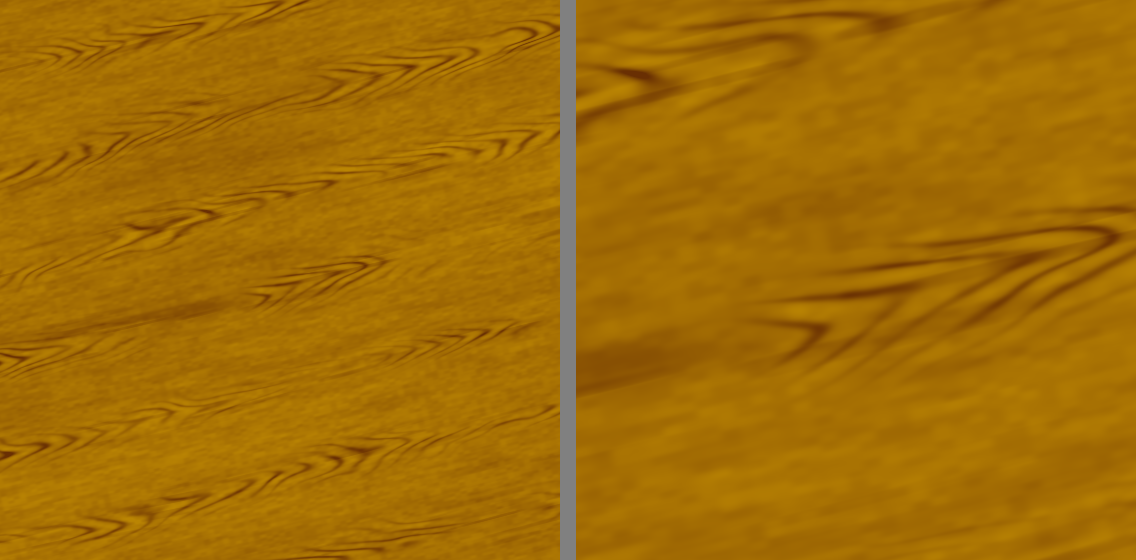
Left, the full canvas; right, a detail of the centre.
Write a WebGL 2 fragment shader that draws this texture.

```glsl
#version 300 es
precision highp float;

uniform vec2 u_resolution;
out vec4 fragColor;

float hash(vec2 p) {
    vec3 q = fract(vec3(p.xyx) * 0.1031);
    q += dot(q, q.yzx + 33.33);
    return fract((q.x + q.y) * q.z);
}

float noise(vec2 p) {
    vec2 cell = floor(p);
    vec2 f = fract(p);
    f = f * f * f * (f * (f * 6.0 - 15.0) + 10.0);
    return mix(mix(hash(cell), hash(cell + vec2(1, 0)), f.x),
               mix(hash(cell + vec2(0, 1)), hash(cell + vec2(1, 1)), f.x), f.y);
}

// Nested pointed rings along the centre of each band; x = dark line, y = band mask
vec2 cathedralGrain(vec2 g) {
    float meander = 0.035 * (noise(vec2(g.x * 2.3, g.y * 3.0 + 5.0)) - 0.5)
                  + 0.016 * (noise(vec2(g.x * 9.0, g.y * 14.0)) - 0.5);
    float bandPos = (g.y + meander) / 0.165 + 0.18;
    float band = floor(bandPos);
    float seed = hash(vec2(band + 20.0, 7.0));
    float v = (fract(bandPos) - 0.5) * 0.165 + (seed - 0.5) * 0.03;
    float width = mix(0.022, 0.032, hash(vec2(band + 40.0, 3.0)));
    float mask = exp(-v * v / (width * width));

    float warp = 2.4 * noise(vec2(g.x * 3.2, g.y * 13.0) + seed * 9.0)
               + 0.9 * noise(vec2(g.x * 15.0, g.y * 50.0));
    float phase = g.x * 15.0 + 62.0 * length(vec2(v, 0.005)) + warp + seed * 10.0;
    float wave = 0.5 + 0.5 * cos(6.2832 * phase);
    float presence = smoothstep(0.2, 0.6, noise(vec2(g.x * 4.5, g.y * 17.0) + 31.0));
    float detail = 0.3 + 1.1 * noise(vec2(g.x * 16.0, g.y * 60.0) + 11.0);
    float line = pow(wave, 3.5) - 0.24 * pow(1.0 - wave, 2.0);
    return vec2(line * mask * presence * detail, mask);
}

// Long thin pores that run with the grain
float streaks(vec2 g) {
    float bend = 0.02 * noise(g * vec2(2.0, 5.0));
    float coarse = noise(vec2(g.x * 4.5, (g.y + bend) * 70.0) + 50.0);
    float fine = noise(vec2(g.x * 9.0, (g.y + bend) * 125.0) + 80.0);
    return smoothstep(0.64, 0.95, coarse) + 0.8 * smoothstep(0.66, 0.95, fine);
}

// Soft tone variation from broad patches down to fibres
float fibres(vec2 g) {
    return 0.052 * (noise(g * vec2(2.0, 8.0) + 13.0) - 0.5)
         + 0.044 * (noise(g * vec2(8.0, 55.0) + 23.0) - 0.5)
         + 0.046 * (noise(g * vec2(28.0, 130.0) + 43.0) - 0.5)
         + 0.046 * (noise(g * vec2(90.0, 190.0) + 63.0) - 0.5);
}

void main() {
    vec2 p = gl_FragCoord.xy / min(u_resolution.x, u_resolution.y);

    // Grain space: x along the fibres, y across them
    vec2 g = vec2(dot(p, vec2(0.971, 0.239)), dot(p, vec2(-0.239, 0.971))) + vec2(2.0, 3.0);
    g.y += 0.012 * (noise(g * vec2(1.6, 2.5)) - 0.5);

    vec2 rings = cathedralGrain(g);
    float tone = 0.654 + fibres(g);
    tone -= 0.185 * rings.x;
    tone -= 0.085 * streaks(g) * (0.2 + 0.8 * rings.y);
    tone = clamp(tone, 0.41, 0.73);

    fragColor = vec4(tone, tone * 1.05 - 0.245, 0.012, 1.0);
}
```
